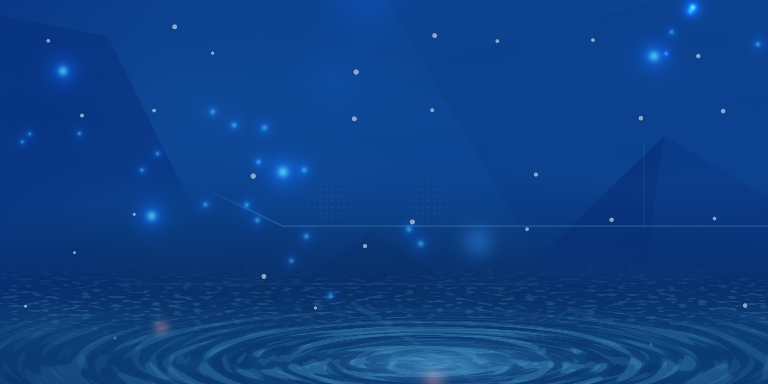
A WebGL 2 fragment shader for this background:

```glsl
#version 300 es
precision highp float;
// Deep blue faceted sky with drifting sparks above a rippling pool of light.
uniform vec2 u_resolution;
out vec4 fragColor;

const vec3 NAVY = vec3(0.03, 0.175, 0.39);
const vec3 BLUE = vec3(0.05, 0.275, 0.58);
const vec3 COBALT = vec3(0.025, 0.18, 0.48);
const vec3 WATER = vec3(0.045, 0.25, 0.47);
const vec3 FOAM = vec3(0.24, 0.52, 0.71);
const vec3 HALO = vec3(0.02, 0.30, 0.80);
const vec3 CORE = vec3(0.20, 0.36, 0.08);
const vec3 DUST = vec3(0.68, 0.76, 0.86);
const vec3 EMBER = vec3(0.30, 0.12, 0.06);

vec2 hash2(vec2 p) {
    vec3 q = fract(p.xyx * vec3(0.1031, 0.1030, 0.0973));
    q += dot(q, q.yzx + 33.33);
    return fract((q.xx + q.yz) * q.zy);
}

float corner(vec2 cell, vec2 f, vec2 o) {
    return dot(hash2(cell + o) * 2.0 - 1.0, f - o);
}

float gradientNoise(vec2 p) {
    vec2 c = floor(p), f = p - c;
    vec2 u = f * f * (3.0 - 2.0 * f), e = vec2(1, 0);
    return mix(mix(corner(c, f, e.yy), corner(c, f, e.xy), u.x),
               mix(corner(c, f, e.yx), corner(c, f, e.xx), u.x), u.y);
}

// Coverage of the half plane to the left of a -> b
float side(vec2 p, vec2 a, vec2 b, float px) {
    vec2 d = normalize(b - a), q = p - a;
    return smoothstep(-px, px, d.x * q.y - d.y * q.x);
}

float triangle(vec2 p, vec2 a, vec2 b, vec2 c, float px) {
    return side(p, a, b, px) * side(p, b, c, px) * side(p, c, a, px);
}

float stroke(vec2 p, vec2 a, vec2 b, float width, float px) {
    vec2 q = p - a, d = b - a;
    float dist = length(q - d * clamp(dot(q, d) / dot(d, d), 0.0, 1.0));
    return 1.0 - smoothstep(width, width + px, dist);
}

float blob(vec2 p, vec2 center, float radius) {
    vec2 q = (p - center) / radius;
    return exp(-dot(q, q));
}

vec3 spark(vec2 p, vec2 center, float size) {
    return HALO * (0.22 * blob(p, center, size) + 0.16 * blob(p, center, size * 1.9))
         + CORE * blob(p, center, size * 0.5);
}

// Small sparks strewn around the line a -> b
vec3 sparkTrail(vec2 p, vec2 a, vec2 b, float spread, int count) {
    vec3 light = vec3(0);
    for (int i = 0; i < count; i++) {
        vec2 h = hash2(vec2(i, count) + 4.7);
        vec2 center = mix(a, b, (float(i) + 0.5) / float(count)) + (h - 0.5) * spread;
        light += spark(p, center, mix(0.008, 0.015, h.y)) * 0.7;
    }
    return light;
}

float dust(vec2 p, float cellSize, float px) {
    vec2 cell = floor(p / cellSize), h = hash2(cell + 11.0);
    vec2 center = (cell + 0.12 + 0.76 * h) * cellSize;
    float radius = mix(0.0035, 0.007, fract(h.x * 7.0 + h.y * 3.0));
    return 1.0 - smoothstep(radius - 0.5 * px, radius + 0.5 * px, length(p - center));
}

float dotGrid(vec2 p, vec2 center, float pitch) {
    float dots = 1.0 - smoothstep(0.15, 0.4, length(fract(p / pitch) - 0.5));
    return dots * blob(p, center, 0.06);
}

vec3 sky(vec2 p, float px) {
    vec3 col = mix(NAVY, BLUE, smoothstep(0.16, 0.6, p.y));
    col = mix(col, COBALT, 0.3 * smoothstep(0.75, 1.05, p.y) * (1.0 - 0.5 * p.x));
    col = mix(col, COBALT, 0.35 * (1.0 - smoothstep(0.0, 0.5, p.x)));
    // Shaded facets
    vec2 ridge = vec2(0.281, 0.906), peak = vec2(1.729, 0.646), foot = vec2(1.68, 0.28);
    float left = side(p, ridge, vec2(0, 0.96), px) * side(p, vec2(0.482, 0.5), ridge, px);
    col = mix(col, COBALT, 0.5 * left * smoothstep(0.4, 0.6, p.y));
    float right = side(p, vec2(1.107, 0.831), vec2(1.406, 0.318), px);
    right *= side(p, vec2(2, 1.08), vec2(1.107, 0.831), px) * 0.4 + 0.6;
    col = mix(col, COBALT, 0.2 * right);
    float lower = smoothstep(0.24, 0.4, p.y);
    col = mix(col, COBALT * 0.96, 0.55 * lower * triangle(p, peak, vec2(1.401, 0.328), foot, px));
    col = mix(col, COBALT, 0.3 * lower * triangle(p, peak, foot, vec2(2.2, 0.37), px));
    float mound = triangle(p, vec2(0.964, 0.4), vec2(0.755, 0.245), vec2(1.2, 0.245), px);
    return mix(col, NAVY, 0.3 * mound) + 0.012 * gradientNoise(p * vec2(3, 9));
}

vec3 pool(vec2 p, vec3 backdrop) {
    vec3 col = mix(WATER, backdrop, smoothstep(0.1, 0.27, p.y));
    // Broken glints toward the horizon
    float band = smoothstep(0.1, 0.19, p.y) * (1.0 - smoothstep(0.2, 0.33, p.y));
    float glint = smoothstep(0.06, 0.26, gradientNoise(p * vec2(38, 170)));
    col = mix(col, FOAM, 0.3 * band * glint);
    // Flattened rings, broken into arcs
    vec2 q = (p - vec2(1.146, 0.057)) * vec2(1, 5.5);
    float r = length(q);
    vec2 dir = q / max(r, 0.001);
    float wide = gradientNoise(vec2(r * 22.0 + dir.x * 1.2, dir.y * 2.2 + r * 3.0));
    float fine = gradientNoise(vec2(r * 48.0 - dir.x * 1.5, dir.y * 3.5 + r * 5.0));
    float reach = 1.0 - smoothstep(0.3, 1.3, r), near = 1.0 - smoothstep(0.12, 0.23, p.y);
    col = mix(col, NAVY, 0.6 * smoothstep(0.6, 1.3, r) * (1.0 - smoothstep(0.0, 0.2, p.y)));
    col = mix(col, NAVY, 0.45 * smoothstep(0.0, 0.2, -wide) * reach);
    float arcs = 0.5 * smoothstep(0.06, 0.16, wide) + 0.3 * smoothstep(0.06, 0.2, fine);
    col = mix(col, FOAM, arcs * (0.25 + 0.6 * reach) * near);
    return mix(col, FOAM * 1.15, 0.6 * exp(-r * r * 22.0));
}

void main() {
    float px = 1.0 / u_resolution.y;
    vec2 p = gl_FragCoord.xy * px;
    vec3 col = pool(p, sky(p, px));
    // Thin technical lines, rays and dot patterns
    vec2 bend = vec2(0.737, 0.411);
    float lines = stroke(p, bend, vec2(2.1, 0.411), 0.001, px);
    lines += stroke(p, bend, vec2(0.49, 0.53), 0.001, px) * smoothstep(0.48, 0.72, p.x);
    lines += 0.3 * stroke(p, vec2(1.677, 0.63), vec2(1.677, 0.4), 0.001, px);
    lines += 0.3 * stroke(p, vec2(0.3, 0.26), vec2(1.4, 0.26), 0.001, px);
    lines += 0.5 * stroke(p, vec2(0.92, 0.21), vec2(1.25, 0.0), 0.002, px * 3.0);
    lines += 0.4 * stroke(p, vec2(1.5, 0.19), vec2(1.8, 0.08), 0.002, px * 3.0);
    lines += 0.35 * (dotGrid(p, vec2(0.86, 0.47), 0.0156) + dotGrid(p, vec2(1.12, 0.47), 0.0156));
    col = mix(col, FOAM, 0.33 * min(lines, 1.0));
    // Soft glows
    col += FOAM * 0.24 * blob(p, vec2(1.245, 0.37), 0.04);
    col += HALO * (0.06 * blob(p, vec2(0.87, 0.79), 0.07) + 0.13 * blob(p, vec2(0.95, 1.02), 0.09));
    col += EMBER * (blob(p, vec2(0.42, 0.148), 0.02) + blob(p, vec2(1.13, 0.01), 0.03));
    // Leading sparks, then their trails
    col += spark(p, vec2(0.164, 0.815), 0.024) + spark(p, vec2(0.395, 0.4375), 0.024);
    col += spark(p, vec2(0.737, 0.552), 0.027) + spark(p, vec2(1.703, 0.854), 0.026);
    col += sparkTrail(p, vec2(0.15, 0.84), vec2(1.07, 0.2), 0.35, 18);
    col += sparkTrail(p, vec2(1.66, 0.96), vec2(1.93, 0.88), 0.16, 6);
    col = mix(col, DUST, 0.8 * dust(p, 0.25, px) * smoothstep(0.05, 0.2, p.y));
    fragColor = vec4(col, 1.0);
}
```
